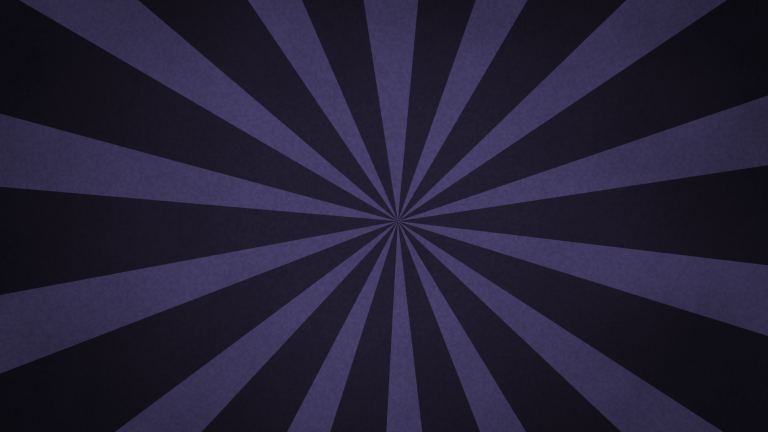
A WebGL 2 fragment shader for this background:

```glsl
#version 300 es
precision highp float;
// Worn violet sunburst: uneven rays on near-black, with paper grain and a vignette.

#define RAY_COUNT 14.0
#define RAY_PHASE 13.4
#define RAY_HALF_WIDTH 5.15
#define TOP_RAY_EXTRA 1.9
#define BURST_CENTER vec2(0.518, 0.488)
#define LIGHT_COLOR vec3(0.275, 0.248, 0.412)
#define DARK_COLOR vec3(0.134, 0.114, 0.187)
#define LIGHT_FADE 0.38
#define DARK_FADE 0.62
#define GRAIN 0.13
#define BLOTCH 0.26

uniform vec2 u_resolution;
out vec4 fragColor;

float hash(vec2 p) {
    vec3 q = fract(p.xyx * vec3(0.1031, 0.1030, 0.0973));
    q += dot(q, q.yzx + 33.33);
    return fract((q.x + q.y) * q.z);
}

float valueNoise(vec2 p) {
    vec2 cell = floor(p);
    vec2 f = fract(p);
    f = f * f * (3.0 - 2.0 * f);
    float low = mix(hash(cell), hash(cell + vec2(1.0, 0.0)), f.x);
    float high = mix(hash(cell + vec2(0.0, 1.0)), hash(cell + vec2(1.0)), f.x);
    return mix(low, high, f.y);
}

float fbm(vec2 p) {
    float sum = 0.0;
    float amplitude = 0.5;
    for (int i = 0; i < 5; i++) {
        sum += amplitude * valueNoise(p);
        p = mat2(1.6, 1.2, -1.2, 1.6) * p + 7.3;
        amplitude *= 0.5;
    }
    return sum;
}

// Coverage of the light rays; p is relative to the hub, in canvas heights.
float rays(vec2 p, float pixel) {
    float angle = atan(p.y, p.x + 1e-6);
    // A slow angular drift makes the spacing slightly irregular.
    float drift = 1.3 - 1.5 * cos(angle) + 0.6 * cos(3.0 * angle);
    float period = 360.0 / RAY_COUNT;
    float turn = (degrees(angle) - RAY_PHASE - drift) / period;
    float offset = abs(fract(turn + 0.5) - 0.5) * period;
    float halfWidth = RAY_HALF_WIDTH + TOP_RAY_EXTRA * pow(max(sin(angle), 0.0), 30.0);
    float edge = radians(halfWidth - offset) * length(p);
    return smoothstep(-0.75 * pixel, 0.75 * pixel, edge);
}

void main() {
    vec2 uv = gl_FragCoord.xy / u_resolution;
    float aspect = u_resolution.x / u_resolution.y;
    vec2 p = (uv - BURST_CENTER) * vec2(aspect, 1.0);
    float light = rays(p, 1.0 / u_resolution.y);

    // Vignette, deeper on the dark wedges than on the rays
    float rim = smoothstep(0.1, 0.65, length((uv - 0.5) * vec2(1.1, 0.75)));
    vec3 color = mix(DARK_COLOR * (1.0 - DARK_FADE * rim),
                     LIGHT_COLOR * (1.0 - LIGHT_FADE * rim), light);

    // Cloudy wear, stronger toward the rim, and fine paper grain
    vec2 paper = uv * vec2(aspect, 1.0);
    float wear = (fbm(paper * 5.0 + 3.0) - 0.48) * BLOTCH * (0.4 + rim);
    float grain = (valueNoise(paper * 190.0) - 0.5) * GRAIN;
    color *= 1.0 + wear + grain;

    fragColor = vec4(color, 1.0);
}
```
